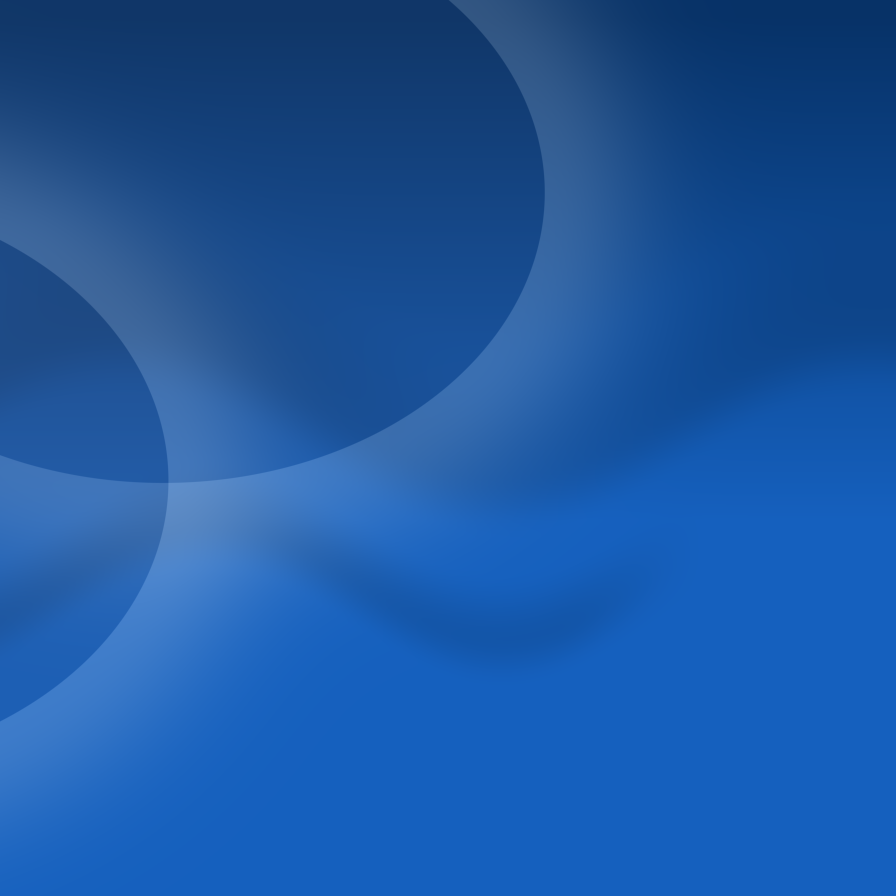
This background is drawn by a WebGL 1 fragment shader. Its source:

```glsl
precision highp float;
// Blue gradient backdrop with two soft-haloed ellipses and drifting dark waves.

uniform vec2 u_resolution;

const float PI = 3.14159265;

// Backdrop
const vec3 DEEP_BLUE = vec3(0.026, 0.195, 0.405);
const vec3 BRIGHT_BLUE = vec3(0.083, 0.376, 0.744);
const float GRADIENT_LOW = 0.42;
const float GRADIENT_HIGH = 0.98;

// Ellipses
const vec2 UPPER_CENTER = vec2(0.182, 0.785);
const vec2 LOWER_CENTER = vec2(-0.238, 0.4635);
const vec2 ELLIPSE_RADII = vec2(0.426, 0.324);
const vec3 FILL_TINT = vec3(0.33, 0.34, 0.42);
const float FILL_OPACITY = 0.12;
const float HALO_OPACITY = 0.175;
const float HALO_WIDTH = 0.115;

// Waves
const float TROUGH_X = 0.56;
const float WAVE_SHADE = 0.11;

// Approximate signed distance to an axis-aligned ellipse
float ellipseDistance(vec2 p, vec2 radii) {
  float scaled = length(p / radii);
  float slope = length(p / (radii * radii));
  return scaled * (scaled - 1.0) / max(slope, 0.001);
}

// Dark band resting on a sinusoidal lower edge and fading upwards
float waveBand(vec2 uv, float level, float height, float halfPeriod,
               float rise, float reach) {
  float edge = level - height * cos((uv.x - TROUGH_X) * PI / halfPeriod);
  float above = uv.y - edge;
  return smoothstep(0.0, rise, above) * (1.0 - smoothstep(rise, reach, above));
}

// Faint fill inside, white halo outside
vec3 addEllipse(vec3 color, vec2 uv, vec2 center, float pixel) {
  float d = ellipseDistance(uv - center, ELLIPSE_RADII);
  float outside = smoothstep(-pixel, pixel, d);
  float falloff = max(d, 0.0) / HALO_WIDTH;
  float halo = HALO_OPACITY * exp(-falloff * falloff);
  vec3 filled = mix(color, FILL_TINT, FILL_OPACITY);
  vec3 haloed = mix(color, vec3(1.0), halo);
  return mix(filled, haloed, outside);
}

void main() {
  vec2 uv = gl_FragCoord.xy / u_resolution;
  float pixel = 0.75 / min(u_resolution.x, u_resolution.y);

  // Vertical gradient
  float rise = clamp((uv.y - GRADIENT_LOW) / (GRADIENT_HIGH - GRADIENT_LOW), 0.0, 1.0);
  vec3 color = mix(BRIGHT_BLUE, DEEP_BLUE, rise);

  // Wave shadows, the lower one dissolving to the right
  float upperWave = waveBand(uv, 0.477, 0.082, 0.417, 0.075, 0.23);
  float lowerWave = waveBand(uv, 0.297, 0.065, 0.326, 0.055, 0.13);
  lowerWave *= 1.0 - smoothstep(0.62, 0.79, uv.x);
  color *= 1.0 - WAVE_SHADE * max(upperWave, lowerWave);

  // Overlapping ellipses
  color = addEllipse(color, uv, UPPER_CENTER, pixel);
  color = addEllipse(color, uv, LOWER_CENTER, pixel);

  gl_FragColor = vec4(color, 1.0);
}
```
